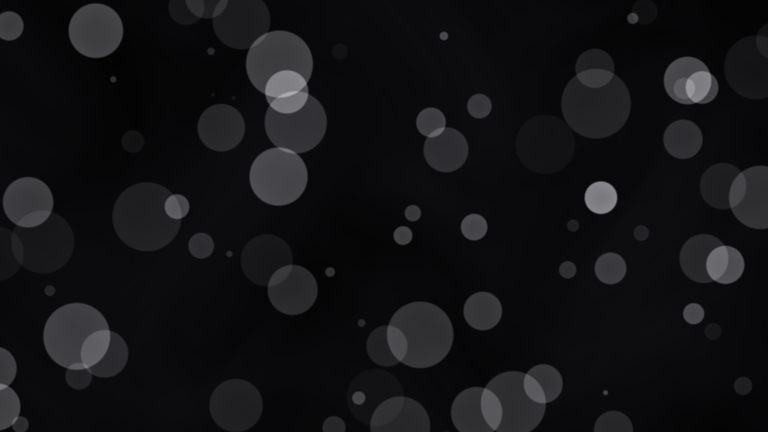
Write a Shadertoy shader that draws this background.

```glsl
// Grey bokeh discs floating over a near-black, faintly violet haze.
// Discs follow a jittered low-discrepancy sequence and add their light;
// the haze is made of warped, layered sines.

const int DISC_COUNT = 78;
const float MIN_RADIUS = 0.004;
const float MAX_RADIUS = 0.082;
const float EDGE_SOFTNESS = 0.003;
const vec3 HAZE_DARK = vec3(0.016, 0.016, 0.019);
const vec3 HAZE_LIGHT = vec3(0.062, 0.058, 0.072);
const vec3 DISC_TINT = vec3(0.99, 0.99, 1.01);

// Integer hash: three values in 0..1 per index.
vec3 hash3(uint index) {
    uvec3 v = uvec3(index, index + 71u, index + 193u) * 1664525u + 1013904223u;
    v.x += v.y * v.z; v.y += v.z * v.x; v.z += v.x * v.y;
    v ^= v >> 16u;
    v.x += v.y * v.z; v.y += v.z * v.x; v.z += v.x * v.y;
    return vec3(v >> 8u) / 16777216.0;
}

// Layered sines, each octave rotated and bent by the one before; 0..1.
float sineHaze(vec2 p) {
    float sum = 0.0;
    float weight = 0.5;
    for (int octave = 0; octave < 5; octave++) {
        p += 0.6 * sin(p.yx * 1.3 + float(octave) * 2.1);
        sum += weight * sin(p.x) * sin(p.y);
        p = mat2(1.3, 1.1, -1.1, 1.3) * p + 1.7;
        weight *= 0.55;
    }
    return clamp(0.5 + 0.65 * sum, 0.0, 1.0);
}

// Soft-edged disc, slightly brighter toward its rim.
float bokehDisc(vec2 offset, float radius, float softness) {
    float dist = length(offset);
    float cover = 1.0 - smoothstep(radius - softness, radius + softness, dist);
    float rim = min(dist / radius, 1.0);
    return cover * (0.91 + 0.11 * rim * rim);
}

// Light of all discs at p, on a canvas of the given aspect and unit height.
float bokehField(vec2 p, float aspect, float softness) {
    float light = 0.0;
    for (int i = 0; i < DISC_COUNT; i++) {
        vec3 place = hash3(uint(i) * 2u + 11u);
        vec3 look = hash3(uint(i) * 2u + 512u);

        vec2 cell = fract(float(i) * vec2(0.75488, 0.56984) + 0.22 * place.xy);
        vec2 center = mix(vec2(-0.02), vec2(1.02), cell) * vec2(aspect, 1.0);
        float radius = mix(MIN_RADIUS, MAX_RADIUS, place.z);

        // Mostly dim to mid grey, with a few strong lights among smaller discs.
        float glow = 0.035 + 0.25 * pow(look.x, 1.15);
        glow += 0.22 * step(0.9, look.y) * step(radius, 0.055);
        light += glow * bokehDisc(p - center, radius, softness);
    }
    return light;
}

void mainImage(out vec4 fragColor, in vec2 fragCoord) {
    float aspect = iResolution.x / iResolution.y;
    vec2 p = fragCoord / iResolution.y;
    float softness = max(EDGE_SOFTNESS, 0.8 / iResolution.y);

    // Background haze, darker toward the corners.
    float haze = sineHaze(p * 5.0);
    vec2 fromCenter = fragCoord / iResolution.xy - 0.5;
    float vignette = 1.0 - 0.6 * dot(fromCenter, fromCenter);
    vec3 color = mix(HAZE_DARK, HAZE_LIGHT, haze) * vignette;

    // Discs add up where they overlap, with a faint mottling inside.
    float mottling = 0.95 + 0.1 * sineHaze(p * 14.0 + 3.0);
    color += DISC_TINT * bokehField(p, aspect, softness) * mottling;

    fragColor = vec4(min(color, 1.0), 1.0);
}
```
